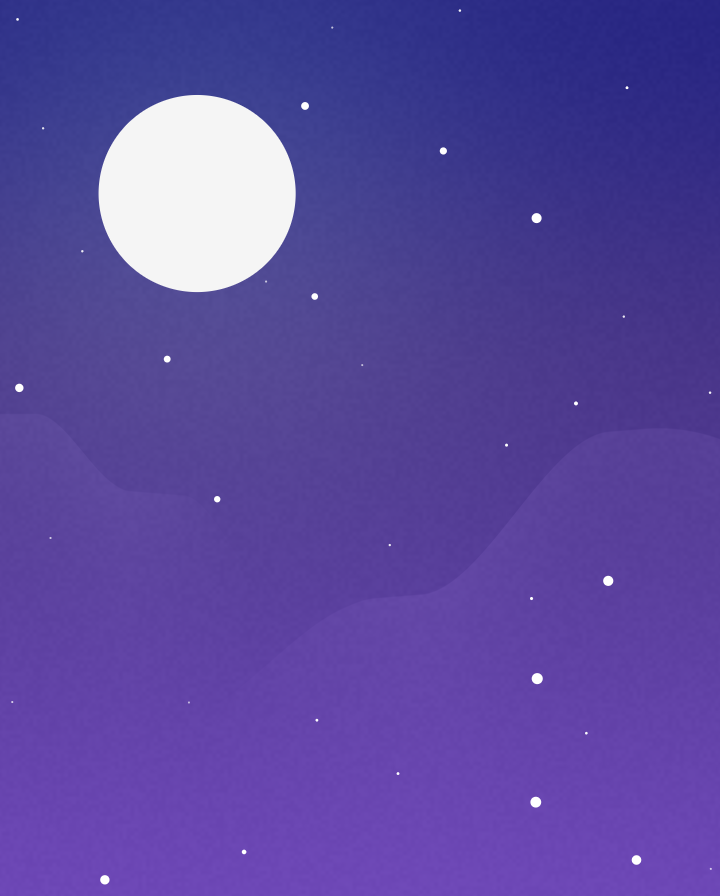
Reproduce this background procedurally as a Shadertoy shader.

```glsl
#define MOON_CENTER vec2(0.220, 0.784)
#define MOON_RADIUS 0.110
#define MOON_COLOR vec3(0.96)
#define SKY_TOP vec3(0.155, 0.145, 0.51)
#define SKY_MIDDLE vec3(0.28, 0.205, 0.53)
#define SKY_BOTTOM vec3(0.44, 0.285, 0.73)
#define GLOW_COLOR vec3(0.075, 0.115, 0.065)
#define CLOUD_COLOR vec3(0.040, 0.034, 0.038)
#define STAR_CELL 0.155
#define STAR_MIN 0.0011
#define STAR_MAX 0.0062
#define GRAIN 0.018

float hash(vec2 p) {
    vec3 q = fract(p.xyx * vec3(0.1031, 0.1030, 0.0973));
    q += dot(q, q.yzx + 33.33);
    return fract((q.x + q.y) * q.z);
}

float valueNoise(vec2 p) {
    vec2 cell = floor(p), f = fract(p);
    f = f * f * (3.0 - 2.0 * f);
    float low = mix(hash(cell), hash(cell + vec2(1, 0)), f.x);
    float high = mix(hash(cell + vec2(0, 1)), hash(cell + vec2(1, 1)), f.x);
    return mix(low, high, f.y);
}

// Filled disc with a one-pixel soft edge
float disc(vec2 p, float radius, float pixel) {
    return clamp((radius - length(p)) / pixel + 0.5, 0.0, 1.0);
}

vec3 sky(vec2 p) {
    vec3 color = mix(SKY_BOTTOM, SKY_MIDDLE, smoothstep(-0.15, 0.70, p.y));
    color = mix(color, SKY_TOP, smoothstep(0.55, 1.0, p.y));
    vec2 d = p - MOON_CENTER;
    return color + GLOW_COLOR * exp(-9.0 * dot(d, d));
}

// Cloud outlines as heights along x
float leftCloudTop(float x) {
    return 0.538 - 0.085 * smoothstep(0.04, 0.145, x)
        - 0.08 * max(x - 0.13, 0.0) - 0.11 * smoothstep(0.205, 0.315, x);
}

float rightCloudTop(float x) {
    float fall = max(x - 0.72, 0.0);
    return 0.19 + 0.14 * smoothstep(0.18, 0.42, x)
        + 0.08 * max(x - 0.39, 0.0)
        + 0.165 * smoothstep(0.47, 0.68, x) - 2.6 * fall * fall;
}

// Lit at the rim, fading with depth
float cloud(float depth, float pixel) {
    return smoothstep(-pixel, pixel, depth) * exp(-6.0 * max(depth, 0.0));
}

// One star in each cell, kept clear of the cell border
float stars(vec2 p, float pixel) {
    vec2 cell = floor(p / STAR_CELL);
    vec2 jitter = vec2(hash(cell + 17.3), hash(cell + 51.7));
    vec2 center = (cell + mix(vec2(0.08), vec2(0.92), jitter)) * STAR_CELL;
    float size = hash(cell + 83.1);
    float radius = mix(STAR_MIN, STAR_MAX, size * size * size);
    float light = mix(0.6, 1.0, smoothstep(0.0, 0.5, size));
    return light * disc(p - center, radius, pixel);
}

void mainImage(out vec4 fragColor, in vec2 fragCoord) {
    float pixel = 1.0 / iResolution.y;
    vec2 p = fragCoord * pixel;
    vec3 color = sky(p);

    // Clouds
    float left = cloud(leftCloudTop(p.x) - p.y, pixel);
    float right = cloud(rightCloudTop(p.x) - p.y, pixel);
    left *= 1.0 - smoothstep(0.12, 0.30, p.x);
    right *= smoothstep(0.18, 0.50, p.x);
    color += CLOUD_COLOR * (0.8 * left + right);

    // Fine grain
    color += GRAIN * (valueNoise(p * 230.0) - 0.5);

    // Stars and moon
    color = mix(color, vec3(1.0), stars(p, pixel));
    color = mix(color, MOON_COLOR, disc(p - MOON_CENTER, MOON_RADIUS, pixel));
    fragColor = vec4(color, 1.0);
}
```
